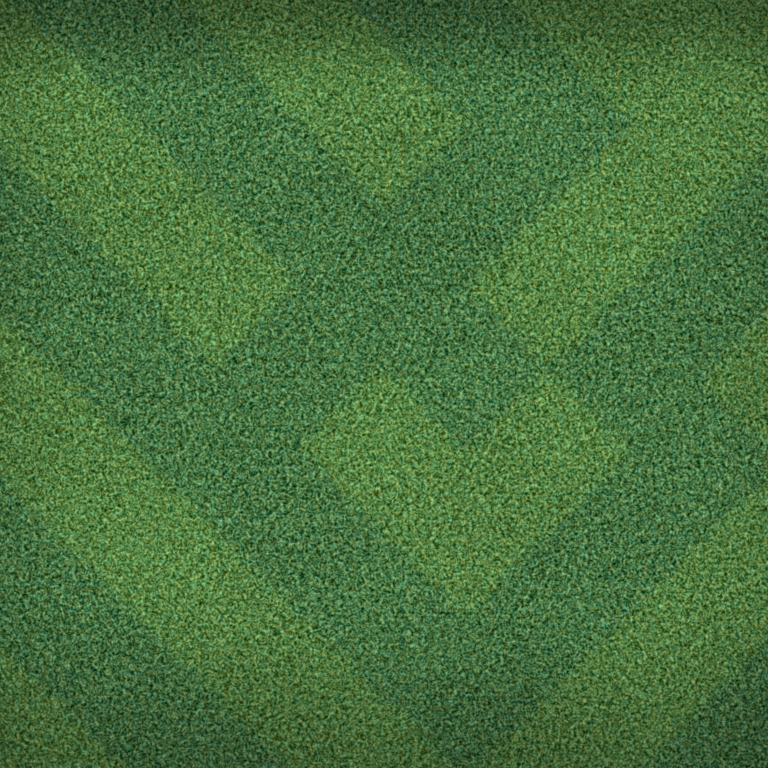
Reproduce this texture procedurally as a three.js fragment shader.

```glsl
// Mown lawn: diagonal light and dark stripes over curled, grainy turf.
varying vec2 vUv;

const float FAR = 20.0;
const vec3 LIGHT_GRASS = vec3(0.335, 0.502, 0.262);
const vec3 DARK_GRASS = vec3(0.282, 0.453, 0.262);
const vec3 GRAIN_TONE = vec3(0.88, 1.0, 0.80);
const vec3 OLIVE_SHIFT = vec3(0.07, -0.01, -0.06);

vec2 gradientAt(vec2 cell) {
  float h = fract(sin(dot(cell, vec2(127.1, 311.7))) * 43758.5);
  float angle = 6.28318 * h;
  return vec2(cos(angle), sin(angle));
}

// Gradient noise, centred on zero.
float gradientNoise(vec2 p) {
  vec2 i = floor(p);
  vec2 f = p - i;
  vec2 w = f * f * f * (f * (f * 6.0 - 15.0) + 10.0);
  vec2 e = vec2(1.0, 0.0);
  float a = dot(gradientAt(i), f);
  float b = dot(gradientAt(i + e.xy), f - e.xy);
  float c = dot(gradientAt(i + e.yx), f - e.yx);
  float d = dot(gradientAt(i + e.xx), f - e.xx);
  return mix(mix(a, b, w.x), mix(c, d, w.x), w.y);
}

vec2 rotate(vec2 p, float angle) {
  float c = cos(angle);
  float s = sin(angle);
  return vec2(c * p.x - s * p.y, s * p.x + c * p.y);
}

// Soft rectangle spanning two corners.
float patchMask(vec2 p, vec2 low, vec2 high, float softness) {
  vec2 inside = smoothstep(low - softness, low + softness, p)
              * (1.0 - smoothstep(high - softness, high + softness, p));
  return inside.x * inside.y;
}

// Diagonal grid: x runs to the lower right, y to the upper right.
vec2 mowingGrid(vec2 uv) {
  vec2 p = vec2(uv.x, 1.0 - uv.y);
  return vec2((p.x + p.y - 0.770) / 0.2125, (p.x - p.y + 0.195) / 0.2145);
}

float mownStripes(vec2 g, float s) {
  float m = patchMask(g, vec2(-FAR, 0.0), vec2(-0.06, 1.0), s);
  m = max(m, patchMask(g, vec2(-FAR, -2.0), vec2(4.0, -1.0), s));
  m = max(m, patchMask(g, vec2(-FAR, -FAR), vec2(FAR, -3.0), s));
  m = max(m, patchMask(g, vec2(-FAR, 2.0), vec2(0.0, 3.0), s));
  m = max(m, patchMask(g, vec2(1.0, 2.0), vec2(2.0, FAR), s));
  m = max(m, patchMask(g, vec2(-FAR, 4.0), vec2(1.1, FAR), s));
  m = max(m, patchMask(g, vec2(0.95, 0.0), vec2(3.0, 1.0), s));
  m = max(m, patchMask(g, vec2(2.0, 0.9), vec2(3.0, 2.0), s));
  m = max(m, patchMask(g, vec2(3.0, 2.85), vec2(3.9, FAR), s));
  return max(m, patchMask(g, vec2(4.0, -1.1), vec2(5.0, FAR), s));
}

// Short curled blades: two warped, rotated layers.
float turfGrain(vec2 uv) {
  vec2 p = uv * 185.0;
  vec2 curl = vec2(gradientNoise(p * 0.6), gradientNoise(p * 0.6 + 71.3));
  float blades = gradientNoise(rotate(p, 0.5) + curl * 1.2);
  float tips = gradientNoise(rotate(p, 1.2) * 1.55 - curl + 19.7);
  return 0.75 * blades + 0.65 * tips;
}

float edgeShade(vec2 uv) {
  float top = smoothstep(0.0, 0.13, 1.0 - uv.y);
  float bottom = smoothstep(-0.02, 0.24, uv.y);
  float sides = smoothstep(-0.05, 0.12, min(uv.x, 1.0 - uv.x));
  return mix(0.70, 1.0, top) * mix(0.74, 1.0, bottom) * mix(0.88, 1.0, sides);
}

void main() {
  // Stripes with slightly ragged edges.
  vec2 ragged = vec2(gradientNoise(vUv * 45.0), gradientNoise(vUv * 45.0 + 33.0));
  float stripe = mownStripes(mowingGrid(vUv) + 0.07 * ragged, 0.055);
  vec3 color = mix(DARK_GRASS, LIGHT_GRASS, stripe);

  // Broad mottling and hue drift.
  float mottle = gradientNoise(vUv * 5.0 + 8.0) + 0.5 * gradientNoise(vUv * 17.0);
  color *= 1.0 + 0.07 * mottle;
  color += OLIVE_SHIFT * gradientNoise(vUv * 110.0 + 5.0);

  // Blade grain, then darkened borders.
  color += GRAIN_TONE * turfGrain(vUv) * 0.42;
  color *= edgeShade(vUv);
  gl_FragColor = vec4(clamp(color, 0.0, 1.0), 1.0);
}
```
